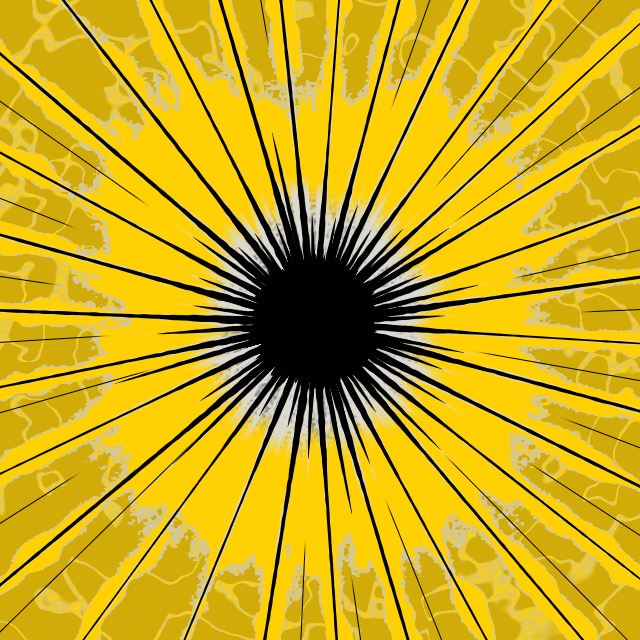
A Shadertoy shader for this background:

```glsl
// Inked comic sunburst: a black core with tapering rays over yellow and mottled mustard wedges.
#define TAU 6.2831853
#define CENTER vec2(0.492, 0.495)
#define RAY_COUNT 30
#define CORE_RADIUS 0.088
#define RAY_WIDTH 0.0029
#define WEDGE_MARGIN 0.015
#define YELLOW vec3(1.0, 0.82, 0.01)
#define MUSTARD vec3(0.82, 0.675, 0.03)
#define BEIGE vec3(0.83, 0.76, 0.50)
#define PALE vec3(0.86, 0.85, 0.82)
#define GREY vec3(0.40, 0.40, 0.39)
#define INK vec3(0.005, 0.005, 0.01)

float hash(vec2 p) {
    return fract(sin(dot(p, vec2(127.1, 311.7))) * 43758.5453);
}

// Value noise whose x axis repeats after a whole number of cells
float noise(vec2 p, float period) {
    vec2 cell = floor(p), f = fract(p);
    f = f * f * (3.0 - 2.0 * f);
    float x0 = mod(cell.x, period), x1 = mod(cell.x + 1.0, period);
    return mix(mix(hash(vec2(x0, cell.y)), hash(vec2(x1, cell.y)), f.x),
               mix(hash(vec2(x0, cell.y + 1.0)), hash(vec2(x1, cell.y + 1.0)), f.x), f.y);
}

// Noise in polar space: x = turns around the core, y = radius
float polarNoise(vec2 polar, float around, float along) {
    return noise(polar * vec2(around, along), around);
}

// Uneven clockwise spacing of the rays
float rayAngle(float k) {
    float t = TAU * k / float(RAY_COUNT);
    return -0.136 - t + 0.122 * cos(t - 0.524) + 0.035 * cos(2.0 * t - 3.56);
}

// Distance sideways from a ray, large behind the core
float rayDistance(vec2 p, float angle) {
    vec2 dir = vec2(cos(angle), sin(angle));
    return dot(p, dir) > 0.0 ? abs(p.x * dir.y - p.y * dir.x) : 1.0;
}

float inkCover(float dist, float halfWidth, float px) {
    return clamp((halfWidth - dist) / px + 0.5, 0.0, 1.0) * step(0.0, halfWidth);
}

void mainImage(out vec4 fragColor, in vec2 fragCoord) {
    float px = 1.0 / iResolution.y;
    vec2 p = (fragCoord - 0.5 * iResolution.xy) * px + 0.5 - CENTER;
    float r = length(p);
    float angle = atan(p.y, p.x);
    vec2 polar = vec2(angle / TAU + 0.5, r);

    // Shared textures: radial brush streaks, soft blobs and fine grain
    float streak = polarNoise(polar, 220.0, 16.0);
    float blob = 0.65 * polarNoise(polar, 64.0, 16.0) + 0.35 * polarNoise(polar, 150.0, 42.0);
    float grain = noise(p * 240.0 + 500.0, 4096.0);
    float rough = 0.82 + 0.36 * polarNoise(polar, 300.0, 90.0);

    // Rays: long strokes, short strokes between them, and outer hairlines
    float ink = 0.0, fringe = 0.0, nearest = 1.0;
    for (int i = 0; i < RAY_COUNT; i++) {
        float k = float(i);
        float h = hash(vec2(k, 3.0)), h2 = hash(vec2(k, 8.0));

        float d = rayDistance(p, rayAngle(k));
        float w = RAY_WIDTH * mix(0.55, 1.1, h) + 0.0035 * smoothstep(0.3, 0.1, r);
        w *= 1.0 - 0.3 * smoothstep(0.35, 0.7, r);
        ink = max(ink, inkCover(d, w * rough, px));
        fringe = max(fringe, inkCover(d, w + 0.0035 * streak, px));
        nearest = min(nearest, d);

        float reach = mix(0.17, 0.34, h2 * h2);
        d = rayDistance(p, rayAngle(k + 0.5) + 0.07 * (h - 0.5));
        w = 0.0062 * sqrt(max(1.0 - r / reach, 0.0)) - 0.0006;
        ink = max(ink, inkCover(d, w * rough, px));
        w = 0.008 * (1.0 - r / (reach + 0.04));
        fringe = max(fringe, inkCover(d, w, px));

        d = rayDistance(p, rayAngle(k + 0.3 + 0.4 * h2));
        float start = mix(0.24, 0.46, h);
        ink = max(ink, inkCover(d, 0.0008, px) * smoothstep(start, start + 0.04, r) * step(0.35, h2));
    }

    // Mustard wedges with ragged inner ends, yellow swirls and beige rims
    float wedgeStart = 0.372 - 0.02 * cos(2.0 * angle) - 0.03 * cos(4.0 * angle);
    float field = min(nearest - WEDGE_MARGIN, (r - wedgeStart) * 0.3);
    field += 0.034 * (blob - 0.5) + 0.012 * (streak - 0.5);
    float rim = 0.003 + 0.007 * smoothstep(0.14, 0.0, r - wedgeStart);
    float aa = 0.4 * px;
    float wedge = smoothstep(-aa, aa, field);
    float inside = smoothstep(-aa, aa, field - rim * (0.3 + grain));
    vec3 color = mix(YELLOW, mix(BEIGE, PALE, 0.35 * grain), wedge * smoothstep(0.2, 0.45, grain));
    color = mix(color, MUSTARD, inside);
    float swirl = abs(polarNoise(polar + 0.03 * blob, 48.0, 24.0) - 0.5);
    color = mix(color, mix(YELLOW, BEIGE, grain), inside * smoothstep(0.055, 0.03, swirl));

    // Pale, smudged halo fading through cream into yellow
    float haloReach = 0.145 + 0.055 * polarNoise(polar, 26.0, 3.0) + 0.02 * sin(angle) * sin(angle);
    float halo = smoothstep(haloReach + 0.03, haloReach - 0.03, r + 0.05 * (streak - 0.5));
    float smudge = smoothstep(0.5, 0.85, 0.6 * streak + 0.4 * grain + 0.5 * (0.13 - r));
    color = mix(color, mix(PALE, GREY, smudge * 0.75), halo);

    // Chalky fringe beside the strokes
    float chalk = smoothstep(0.35, 0.65, 0.6 * polarNoise(polar, 90.0, 9.0) + 0.4 * grain);
    color = mix(color, PALE, fringe * chalk * mix(0.9, 0.5, smoothstep(0.2, 0.45, r)));

    // Ink strokes and the ragged core
    float coreEdge = CORE_RADIUS + 0.026 * streak * rough;
    ink = max(ink, smoothstep(px, -px, r - coreEdge));
    color = mix(color, INK, ink);
    fragColor = vec4(color, 1.0);
}
```
